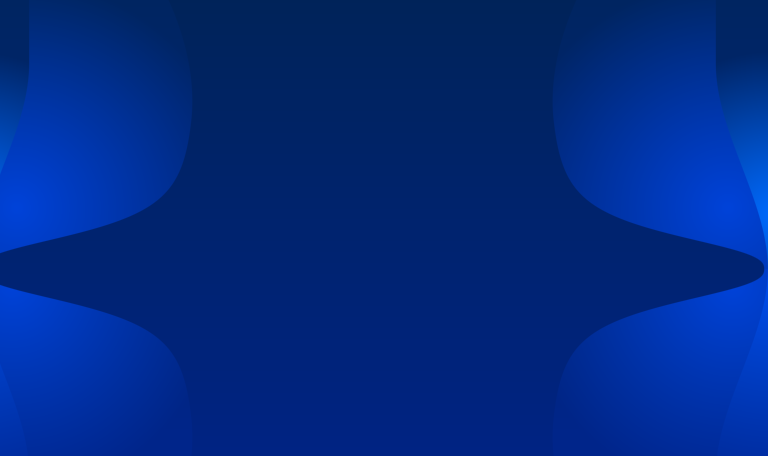
Reproduce this background procedurally as a WebGL 1 fragment shader.

```glsl
precision highp float;
// Mirrored glowing blue curves framing a dark navy field.

uniform vec2 u_resolution;

// Lengths are in canvas heights; AXIS is a fraction of width and height.
const vec2 AXIS = vec2(0.485, 0.410);

const vec3 NAVY_TOP = vec3(0.0, 0.137, 0.350);
const vec3 NAVY_BOTTOM = vec3(0.0, 0.137, 0.515);
const vec3 VEIL = vec3(0.0, 0.008, 0.030);
const vec3 WING_GLOW = vec3(0.0, 0.260, 0.850);
const vec3 RIM_UPPER = vec3(0.0, 0.420, 1.000);
const vec3 RIM_LOWER = vec3(0.0, 0.310, 0.950);

// Wing outline: waist, tip reach, tip height, tip sharpness.
const float WAIST = 0.383;
const float TIP_REACH = 0.476;
const float TIP_HEIGHT = 0.0853;
const float TIP_POWER = 2.59;
const float FLARE = 0.061;
const float FLARE_START = 0.327;
const float FLARE_SPAN = 0.263;

// Rim outline: inner limit, outward bulge, bulge height.
const float RIM_INNER = 0.753;
const float RIM_BULGE = 0.114;
const float RIM_HEIGHT = 0.45;

// Glow centres relative to the axes, with radius in z.
const vec3 WING_UPPER_SPOT = vec3(0.78, 0.134, 0.50);
const vec3 WING_LOWER_SPOT = vec3(0.79, -0.035, 0.46);
const vec3 RIM_UPPER_SPOT = vec3(0.885, 0.118, 0.36);
const vec3 RIM_LOWER_SPOT = vec3(0.885, 0.0, 0.50);

float wingEdge(float h) {
  float tip = TIP_REACH / (1.0 + pow(max(h, 1e-4) / TIP_HEIGHT, TIP_POWER));
  float flare = max(h - FLARE_START, 0.0) / FLARE_SPAN;
  return WAIST + tip + FLARE * flare * flare;
}

float rimEdge(float h) {
  return RIM_INNER + RIM_BULGE * (1.0 - smoothstep(0.0, RIM_HEIGHT, h));
}

// Antialiased coverage outside a curve, corrected for its slope.
float coverage(float offset, float slope, float pixel) {
  float d = offset / sqrt(1.0 + slope * slope);
  return smoothstep(-0.75 * pixel, 0.75 * pixel, d);
}

float glow(vec2 p, vec3 spot) {
  return max(1.0 - length(p - spot.xy) / spot.z, 0.0);
}

void main() {
  float pixel = 1.0 / u_resolution.y;
  vec2 uv = gl_FragCoord.xy / u_resolution;
  vec2 p = (gl_FragCoord.xy - AXIS * u_resolution) * pixel;
  p.x = abs(p.x);
  float h = abs(p.y);
  float upper = smoothstep(-pixel, pixel, p.y);

  // Background
  vec3 navy = mix(NAVY_BOTTOM, NAVY_TOP, uv.y);
  vec3 color = navy;

  // Wings
  float wing = wingEdge(h);
  float wingSlope = (wingEdge(h + pixel) - wing) / pixel;
  float wingLight = mix(glow(p, WING_LOWER_SPOT), glow(p, WING_UPPER_SPOT), upper);
  vec3 wingColor = mix(navy + VEIL, WING_GLOW, wingLight);
  color = mix(color, wingColor, coverage(p.x - wing, wingSlope, pixel));

  // Outer rims
  float rim = rimEdge(h);
  float rimSlope = (rimEdge(h + pixel) - rim) / pixel;
  vec3 rimLower = mix(navy + 2.0 * VEIL, RIM_LOWER, glow(p, RIM_LOWER_SPOT));
  vec3 rimUpper = mix(navy + VEIL, RIM_UPPER, glow(p, RIM_UPPER_SPOT));
  vec3 rimColor = mix(rimLower, rimUpper, upper);
  color = mix(color, rimColor, coverage(p.x - rim, rimSlope, pixel));

  gl_FragColor = vec4(color, 1.0);
}
```
